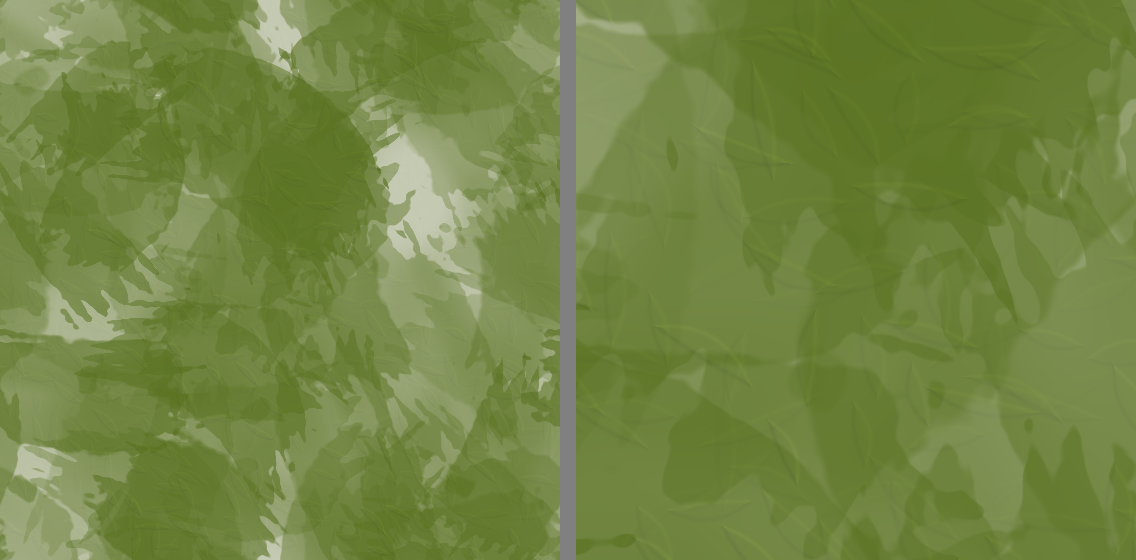
Left: the whole. Right: its middle third, enlarged.
A Shadertoy shader for this texture:

```glsl
const float TAU = 6.2831853;
const vec3 DEEP_GREEN = vec3(0.352, 0.447, 0.130);
const vec3 PALE_SAGE = vec3(0.770, 0.790, 0.700);

vec4 hash4(vec2 p) {
    vec4 q = fract(p.xyxy * vec4(0.1031, 0.1030, 0.0973, 0.1099));
    q += dot(q, q.wzxy + 33.33);
    return fract((q.xxyz + q.yzzw) * q.zywx);
}

float valueNoise(vec2 p) {
    vec2 i = floor(p), f = fract(p);
    f = f * f * (3.0 - 2.0 * f);
    return mix(mix(hash4(i).x, hash4(i + vec2(1, 0)).x, f.x),
               mix(hash4(i + vec2(0, 1)).x, hash4(i + vec2(1, 1)).x, f.x), f.y);
}

vec2 rotate(vec2 p, float angle) {
    float c = cos(angle), s = sin(angle);
    return vec2(c * p.x - s * p.y, s * p.x + c * p.y);
}

float roundedBox(vec2 p, vec2 halfSize, float radius) {
    vec2 q = abs(p) - halfSize + radius;
    return length(max(q, 0.0)) + min(max(q.x, q.y), 0.0) - radius;
}

// Coverage of one bent brush mark with bristled ends
float brushMark(vec2 p, vec2 halfSize, float bend, float ragged, float blur, vec2 seed) {
    p.x += bend * p.y * p.y;
    float bristle = valueNoise(vec2(p.x * 75.0, p.y * 7.0) + seed) - 0.5;
    float flake = valueNoise(p * 42.0 + seed) + 0.5 * valueNoise(p * 105.0 + seed) - 0.75;
    float tip = smoothstep(0.35, 1.0, abs(p.y) / halfSize.y);
    float edge = roundedBox(p, halfSize, 0.7 * min(halfSize.x, halfSize.y));
    edge += ragged * (bristle * mix(0.016, 0.085, tip) + flake * mix(0.010, 0.045, tip));
    float load = 0.82 + 0.36 * valueNoise(vec2(p.x * 24.0, p.y * 4.0) + seed);
    return load * (1.0 - smoothstep(-blur, blur, edge));
}

// Light left after a wrapped grid of translucent marks
float brushLayer(vec2 uv, float cells, vec2 minSize, vec2 maxSize,
                 vec2 opacity, float ragged, float share, float seed) {
    vec2 home = floor(uv * cells);
    float light = 1.0;
    for (int y = -1; y <= 1; y++)
    for (int x = -1; x <= 1; x++) {
        vec2 cell = home + vec2(x, y);
        vec2 id = mod(cell, cells) + seed;
        vec4 place = hash4(id);
        vec4 look = hash4(id + 71.0);
        if (look.w > share) continue;
        vec2 p = (uv * cells - cell - mix(vec2(0.1), vec2(0.9), place.xy)) / cells;
        vec2 halfSize = mix(minSize, maxSize, vec2(look.x, place.w)) / cells;
        float bend = (look.y - 0.5) * 4.0 * ragged;
        float blur = mix(0.0025, 0.009, look.x * look.y);
        float cover = brushMark(rotate(p, place.z * TAU), halfSize, bend,
                                ragged, blur, place.xy * 60.0);
        light *= 1.0 - cover * mix(opacity.x, opacity.y, look.z);
    }
    return light;
}

// Signed relief of scattered, slightly curved leaf outlines
float leafRelief(vec2 uv, float cells, float seed) {
    vec2 home = floor(uv * cells);
    float relief = 0.0;
    for (int y = -1; y <= 1; y++)
    for (int x = -1; x <= 1; x++) {
        vec2 cell = home + vec2(x, y);
        vec2 id = mod(cell, cells) + seed;
        vec4 place = hash4(id);
        vec4 look = hash4(id + 37.0);
        float angle = place.z * TAU;
        vec2 p = (uv * cells - cell - mix(vec2(0.15), vec2(0.85), place.xy)) / cells;
        p = rotate(p, angle);
        p.x += (look.x - 0.5) * 14.0 * p.y * p.y;
        float halfLength = mix(0.018, 0.036, look.y);
        float along = p.y / halfLength;
        float edge = abs(p.x) - mix(0.004, 0.0075, look.z) * (1.0 - along * along);
        float outline = exp(-edge * edge / 0.0000018);
        float lit = sign(p.x) * cos(angle + 0.8);
        float body = 1.0 - smoothstep(-0.002, 0.001, edge);
        relief += mix(0.3, 1.0, look.w) * (outline * lit + 0.18 * body * (place.w - 0.5));
    }
    return relief;
}

// Broad tileable variation from layered sines
float washVariation(vec2 uv) {
    vec2 a = uv * TAU;
    float wave = sin(a.x * 2.0 + 1.5 * sin(a.y + 0.7))
               + sin(a.y * 3.0 - a.x + 1.3 * sin(a.x * 2.0))
               + 0.6 * sin(a.x * 4.0 + a.y * 3.0 + 2.0);
    return 0.5 + wave / 5.2;
}

void mainImage(out vec4 fragColor, in vec2 fragCoord) {
    vec2 uv = fragCoord / iResolution.xy;

    // Translucent paint built up from large marks to small dabs
    float light = mix(0.76, 1.0, smoothstep(0.3, 0.8, washVariation(uv)));
    vec2 narrow = vec2(0.30, 0.46), wide = vec2(0.50, 0.74);
    light *= brushLayer(uv, 3.0, narrow, wide, vec2(0.25, 0.62), 1.0, 1.0, 11.0);
    light *= brushLayer(uv, 4.0, narrow, wide, vec2(0.20, 0.65), 1.0, 0.95, 43.0);
    light *= brushLayer(uv, 4.0, narrow, wide, vec2(0.20, 0.60), 1.0, 0.85, 97.0);
    light *= brushLayer(uv, 5.0, vec2(0.07, 0.09), vec2(0.11, 0.14),
                        vec2(0.25, 0.55), 0.15, 0.5, 151.0);
    vec3 color = mix(DEEP_GREEN, PALE_SAGE, light);

    // Faint embossed leaves, strongest in the dense paint
    float relief = leafRelief(uv, 18.0, 5.0) + leafRelief(uv, 23.0, 205.0);
    color += vec3(0.030, 0.034, 0.006) * relief * (1.0 - 0.7 * light);

    fragColor = vec4(clamp(color, 0.0, 1.0), 1.0);
}
```
